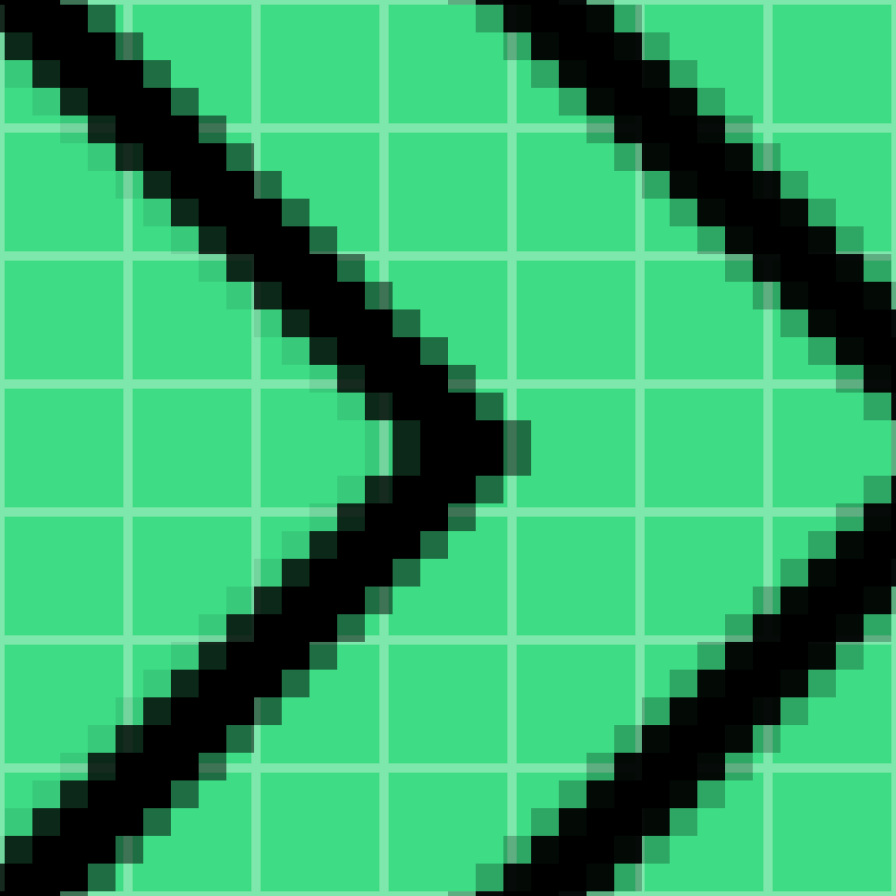
A three.js fragment shader for this pattern:

```glsl
varying vec2 vUv;

// Share of a unit cell that lies below a 45 degree edge at height t (0 to 2)
float diagonalCoverage(float t) {
  t = clamp(t, 0.0, 2.0);
  return t < 1.0 ? 0.5 * t * t : 1.0 - 0.5 * (2.0 - t) * (2.0 - t);
}

// Opacity of one coarse cell, covered by right-pointing chevrons
float chevronCell(vec2 cell) {
  float diagonal = cell.x + abs(cell.y + 0.5) - 0.5;
  float ink = 0.0;
  for (int i = 0; i < 2; i++) {
    float inner = -1.4 + 18.7 * float(i) - diagonal;
    ink += diagonalCoverage(inner + 4.4) - diagonalCoverage(inner);
  }
  return ink;
}

// Blocky cells, blended only across the narrow seam between neighbours
float chevrons(vec2 p) {
  vec2 corner = floor(p - 0.5);
  vec2 seam = clamp((fract(p - 0.5) - 0.5) / fwidth(p) + 0.5, 0.0, 1.0);
  float lower = mix(chevronCell(corner), chevronCell(corner + vec2(1.0, 0.0)), seam.x);
  float upper = mix(chevronCell(corner + vec2(0.0, 1.0)), chevronCell(corner + 1.0), seam.x);
  return mix(lower, upper, seam.y);
}

// Thin square grid with lines on the canvas border
float gridLines(vec2 uv) {
  vec2 lineDistance = abs(fract(uv * 7.0 + 0.5) - 0.5) / 7.0;
  vec2 lines = clamp((0.0052 - lineDistance) / fwidth(uv) + 0.5, 0.0, 1.0);
  return max(lines.x, lines.y);
}

void main() {
  vec3 green = vec3(0.24, 0.863, 0.522);
  vec3 paleGreen = vec3(0.49, 0.905, 0.673);
  vec3 color = mix(green, paleGreen, gridLines(vUv));

  // Translucent black cells over the grid
  color *= 1.0 - chevrons((vUv - 0.5) * 32.34);
  gl_FragColor = vec4(color, 1.0);
}
```
